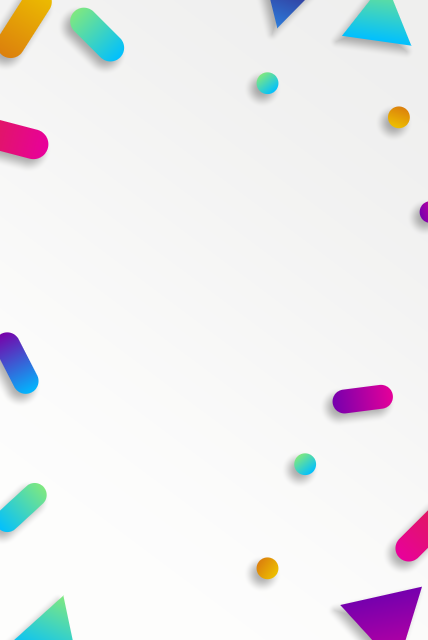
Write a Shadertoy shader that draws this background.

```glsl
// Party confetti on pale paper: gradient capsules, dots and triangles around the
// border, each a signed distance shape with a soft shadow falling to the lower left.
// Canvas units: width is 1, height is 1.5, origin at the lower left.

#define CANVAS vec2(1.0, 1.5)
#define PAPER_LIGHT vec3(0.992, 0.992, 0.990)
#define PAPER_DARK vec3(0.936, 0.936, 0.934)
#define SHADOW_OFFSET vec2(-0.012, -0.013)
#define SHADOW_BLUR 0.019
#define SHADOW_STRENGTH 0.30
#define DOT_RADIUS 0.0255

// Gradient pairs: start colour, end colour
const vec3 INKS[14] = vec3[14](
    vec3(0.50, 0.91, 0.50), vec3(0.00, 0.75, 1.00),  // 0 green to cyan
    vec3(0.86, 0.50, 0.05), vec3(0.93, 0.75, 0.00),  // 1 amber to yellow
    vec3(0.46, 0.00, 0.68), vec3(0.90, 0.00, 0.60),  // 2 purple to magenta
    vec3(0.87, 0.13, 0.30), vec3(0.91, 0.00, 0.61),  // 3 red to magenta
    vec3(0.47, 0.00, 0.66), vec3(0.00, 0.72, 1.00),  // 4 purple to cyan
    vec3(0.17, 0.49, 0.86), vec3(0.20, 0.24, 0.62),  // 5 blue to navy
    vec3(0.78, 0.00, 0.63), vec3(0.46, 0.00, 0.68)); // 6 magenta to purple

// Capsules: end points (start.xy, end.xy), then radius and ink pair
const vec4 CAPSULES[7] = vec4[7](
    vec4(0.025, 1.397, 0.088, 1.496), vec4(0.196, 1.450, 0.258, 1.388),
    vec4(-0.040, 1.193, 0.078, 1.162), vec4(0.017, 0.691, 0.060, 0.607),
    vec4(0.081, 0.340, 0.017, 0.281), vec4(0.805, 0.559, 0.890, 0.570),
    vec4(1.035, 0.295, 0.955, 0.215));
const vec2 CAPSULE_STYLE[7] = vec2[7](
    vec2(0.033, 1), vec2(0.032, 0), vec2(0.035, 3), vec2(0.030, 4),
    vec2(0.028, 0), vec2(0.028, 2), vec2(0.031, 3));

// Dots: centre, gradient angle, ink pair
const vec4 DOTS[5] = vec4[5](
    vec4(0.625, 1.305, -0.9, 0), vec4(0.932, 1.225, -1.9, 1),
    vec4(1.006, 1.003, 0.3, 2), vec4(0.713, 0.412, -0.9, 0),
    vec4(0.625, 0.168, -0.6, 1));

// Triangles: apex followed by the two base corners
const vec2 CORNERS[12] = vec2[12](
    vec2(0.648, 1.434), vec2(0.735, 1.523), vec2(0.626, 1.523),
    vec2(0.900, 1.545), vec2(0.799, 1.416), vec2(0.961, 1.393),
    vec2(0.148, 0.104), vec2(-0.010, -0.039), vec2(0.178, -0.039),
    vec2(0.928, -0.064), vec2(0.795, 0.082), vec2(0.986, 0.125));
const int TRIANGLE_INK[4] = int[4](5, 0, 0, 6);

// Vector from the nearest point of segment ab to p
vec2 fromSegment(vec2 p, vec2 a, vec2 b) {
    vec2 ab = b - a;
    return p - a - ab * clamp(dot(p - a, ab) / dot(ab, ab), 0.0, 1.0);
}

float sdCapsule(vec2 p, vec4 ends, float radius) {
    return length(fromSegment(p, ends.xy, ends.zw)) - radius;
}

float cross2(vec2 a, vec2 b) { return a.x * b.y - a.y * b.x; }

float sdTriangle(vec2 p, vec2 a, vec2 b, vec2 c) {
    float edge = min(length(fromSegment(p, a, b)),
                 min(length(fromSegment(p, b, c)), length(fromSegment(p, c, a))));
    float winding = sign(cross2(b - a, c - a));
    float inside = min(cross2(b - a, p - a) * winding,
                   min(cross2(c - b, p - b) * winding, cross2(a - c, p - c) * winding));
    return inside > 0.0 ? -edge : edge;
}

// Lay a shadow, then the gradient fill with a one-pixel smooth edge
void paint(inout vec3 color, float shape, float shadow, float t, int ink, float pixel) {
    float shade = smoothstep(SHADOW_BLUR, -SHADOW_BLUR, shadow);
    color *= 1.0 - SHADOW_STRENGTH * shade;
    vec3 fill = mix(INKS[2 * ink], INKS[2 * ink + 1], clamp(t, 0.0, 1.0));
    color = mix(color, fill, clamp(0.5 - shape / pixel, 0.0, 1.0));
}

void mainImage(out vec4 fragColor, in vec2 fragCoord) {
    vec2 p = fragCoord / iResolution.xy * CANVAS;
    vec2 lit = p - SHADOW_OFFSET;
    float pixel = CANVAS.y / iResolution.y;

    // Paper, darkening toward the upper right
    vec3 color = mix(PAPER_LIGHT, PAPER_DARK, smoothstep(0.2, 1.8, dot(p, vec2(0.6, 0.8))));

    for (int i = 0; i < 7; i++) {
        vec4 ends = CAPSULES[i];
        float radius = CAPSULE_STYLE[i].x;
        vec2 axis = ends.zw - ends.xy;
        float span = length(axis);
        float t = (dot(p - ends.xy, axis / span) + radius) / (span + 2.0 * radius);
        paint(color, sdCapsule(p, ends, radius), sdCapsule(lit, ends, radius),
              t, int(CAPSULE_STYLE[i].y), pixel);
    }

    for (int i = 0; i < 5; i++) {
        vec4 spot = DOTS[i];
        vec2 axis = vec2(cos(spot.z), sin(spot.z));
        float t = 0.5 + 0.5 * dot(p - spot.xy, axis) / DOT_RADIUS;
        paint(color, length(p - spot.xy) - DOT_RADIUS, length(lit - spot.xy) - DOT_RADIUS,
              t, int(spot.w), pixel);
    }

    for (int i = 0; i < 4; i++) {
        vec2 a = CORNERS[3 * i], b = CORNERS[3 * i + 1], c = CORNERS[3 * i + 2];
        vec2 axis = 0.5 * (b + c) - a;
        float t = dot(p - a, axis) / dot(axis, axis);
        paint(color, sdTriangle(p, a, b, c), sdTriangle(lit, a, b, c),
              t, TRIANGLE_INK[i], pixel);
    }

    fragColor = vec4(color, 1.0);
}
```
